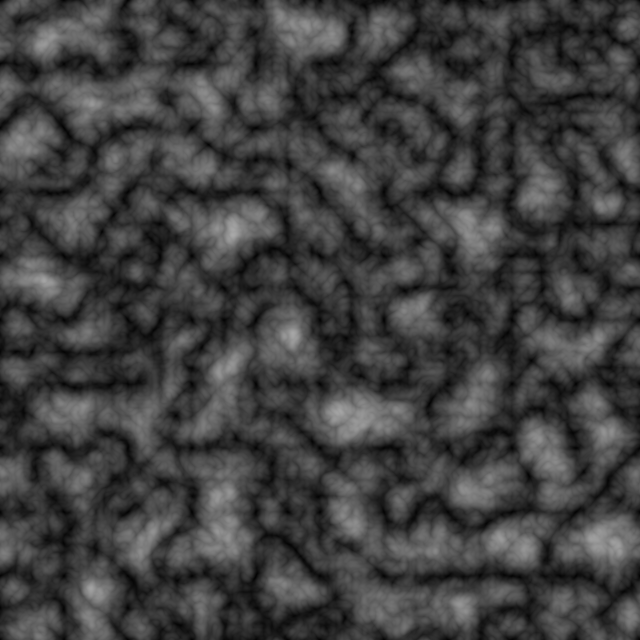
A WebGL 2 fragment shader for this texture:

```glsl
#version 300 es
precision highp float;

// Grey turbulence: octaves of gradient noise are folded at zero with an
// absolute value and summed, which leaves soft bright billows split by
// dark creases. All octaves share one lattice origin.

#define BASE_CELLS 10.0   // cells across the canvas in the first octave
#define OCTAVES 4
#define LACUNARITY 2.0    // frequency step between octaves
#define PERSISTENCE 0.5   // amplitude step between octaves
#define GAIN 1.42         // brightness of the normalised sum
#define CREASE_SOFT 0.3   // crease smoothing, in pixel widths
#define SEED 17.0

uniform vec2 u_resolution;
out vec4 fragColor;

float hash(vec2 p) {
    return fract(sin(dot(p, vec2(127.1, 311.7))) * 43758.5453);
}

// Unit gradient at a lattice corner, dotted with the offset from it
float cornerSlope(vec2 corner, vec2 offset, float seed) {
    float angle = 6.28318 * hash(corner + seed);
    return dot(vec2(cos(angle), sin(angle)), offset);
}

float gradientNoise(vec2 p, float seed) {
    vec2 cell = floor(p);
    vec2 f = p - cell;
    vec2 blend = f * f * f * (f * (f * 6.0 - 15.0) + 10.0);
    vec2 right = vec2(1.0, 0.0);
    vec2 up = vec2(0.0, 1.0);
    float bottom = mix(cornerSlope(cell, f, seed),
                       cornerSlope(cell + right, f - right, seed), blend.x);
    float top = mix(cornerSlope(cell + up, f - up, seed),
                    cornerSlope(cell + 1.0, f - 1.0, seed), blend.x);
    return mix(bottom, top, blend.y);
}

// Normalised sum of folded octaves, each fold rounded to about a pixel
float turbulence(vec2 p, float pixel) {
    float sum = 0.0;
    float total = 0.0;
    float amplitude = 1.0;
    float frequency = BASE_CELLS;
    for (int i = 0; i < OCTAVES; i++) {
        float n = gradientNoise(p * frequency, SEED + 31.0 * float(i));
        float soft = CREASE_SOFT * pixel * frequency;
        sum += amplitude * sqrt(n * n + soft * soft);
        total += amplitude;
        amplitude *= PERSISTENCE;
        frequency *= LACUNARITY;
    }
    return sum / total;
}

void main() {
    float pixel = 1.0 / u_resolution.y;
    vec2 uv = gl_FragCoord.xy * pixel;
    float grey = clamp(GAIN * turbulence(uv, pixel), 0.0, 1.0);
    fragColor = vec4(vec3(grey), 1.0);
}
```
